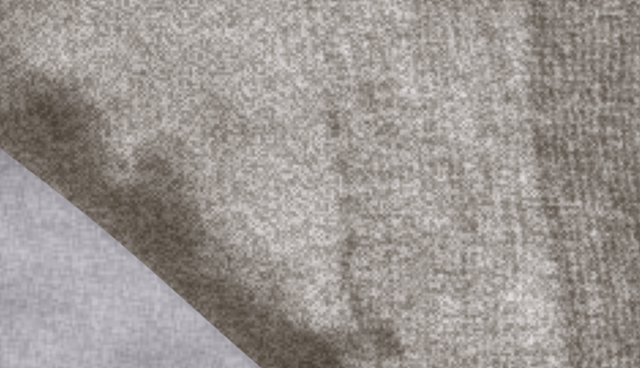
Write a Shadertoy shader that draws this texture.

```glsl
const vec3 PILE_DARK = vec3(0.325, 0.290, 0.250);
const vec3 PILE_LIGHT = vec3(0.785, 0.765, 0.758);
const vec3 BACK_SHADE = vec3(0.46, 0.45, 0.47);
const vec3 BACK_LIGHT = vec3(0.77, 0.76, 0.79);
const float FOLD_HEIGHT = 0.597;
const float FOLD_SLOPE = 0.825;
const float GRAIN_SCALE = 135.0;
const float GRAIN_DEPTH = 0.74;
const float RIB_COUNT = 38.0;
const float RIB_DEPTH = 0.09;

float hash(vec2 p) {
    return fract(sin(dot(p, vec2(127.1, 311.7))) * 43758.5453);
}

float noise(vec2 p) {
    vec2 i = floor(p), f = fract(p);
    f = f * f * (3.0 - 2.0 * f);
    return mix(mix(hash(i), hash(i + vec2(1, 0)), f.x),
               mix(hash(i + vec2(0, 1)), hash(i + vec2(1, 1)), f.x), f.y);
}

float fbm(vec2 p) {
    float sum = 0.0, weight = 0.5;
    for (int i = 0; i < 5; i++) {
        sum += weight * noise(p);
        p = mat2(1.6, 1.2, -1.2, 1.6) * p + 7.3;
        weight *= 0.5;
    }
    return sum;
}

// Soft elliptical spot, 1 at its centre
float spot(vec2 p, vec2 centre, vec2 size) {
    vec2 q = (p - centre) / size;
    return exp(-dot(q, q));
}

// Dark line with separate fades on its left and right
float crease(float x, float leftWidth, float rightWidth) {
    float w = x < 0.0 ? leftWidth : rightWidth;
    return exp(-x * x / (w * w));
}

float pileTone(vec2 p, float aboveFold) {
    float creaseX = p.x - 0.94 + 0.114 * p.y * p.y * p.y;
    float bandX = p.x - mix(1.54, 1.44, smoothstep(0.0, 0.7, p.y));
    float ribbed = smoothstep(-0.05, 0.08, creaseX);
    float band = smoothstep(-0.03, 0.04, bandX + 0.04 * (fbm(p * 9.0) - 0.5));
    float cloud = fbm(p * 7.0) - 0.48;

    // Broad sheen
    float tone = 0.75 + 0.26 * cloud;
    tone += 0.13 * spot(p, vec2(0.78, 0.48), vec2(0.13, 0.20));
    tone += 0.08 * spot(p, vec2(0.60, 0.90), vec2(0.25, 0.12));
    tone -= 0.17 * spot(p, vec2(0.65, 0.66), vec2(0.14, 0.05));
    tone -= 0.10 * spot(p, vec2(0.41, 0.83), vec2(0.09, 0.14));
    tone -= 0.22 * spot(p, vec2(0.00, 0.97), vec2(0.15, 0.10));
    tone += 0.07 * spot(p, vec2(1.43, 0.30), vec2(0.07, 0.30));
    tone -= 0.10 * spot(p, vec2(1.25, 1.00), vec2(0.35, 0.22));
    tone -= 0.22 * band;
    tone -= 0.10 * spot(p, vec2(1.74, 0.35), vec2(0.12, 0.40));

    // Shaded roll beside the fold
    float ragged = aboveFold + 0.26 * cloud + 0.025 * sin(p.x * 19.0 + 1.5);
    float roll = 1.0 - smoothstep(0.15, 0.38, ragged);
    roll *= 1.0 - 0.85 * smoothstep(-0.04, 0.05, creaseX);
    tone = mix(tone, 0.14 + 0.25 * cloud, roll);
    tone += 0.10 * (1.0 - smoothstep(0.0, 0.07, aboveFold));

    // Creases and brushed streaks
    float broken = smoothstep(0.15, 0.75, noise(vec2(creaseX * 45.0, p.y * 18.0)));
    float lower = 1.0 - smoothstep(0.60, 0.85, p.y);
    tone -= (0.12 + 0.22 * lower) * broken * crease(creaseX, 0.012, 0.045);
    tone -= 0.30 * spot(p, vec2(1.00, 0.06), vec2(0.12, 0.15)) * ribbed * (0.5 + 0.5 * broken);
    tone -= 0.16 * crease(creaseX - 0.10, 0.03, 0.05) * broken * (1.0 - smoothstep(0.3, 0.6, p.y));
    tone -= 0.16 * broken * crease(bandX + 0.11, 0.03, 0.03) * smoothstep(0.2, 0.4, p.y);
    tone -= 0.10 * crease(bandX - 0.02, 0.015, 0.03);
    float streak = noise(vec2(creaseX * 40.0, p.y * 6.0)) - 0.5;
    float weft = noise(vec2(p.x * 18.0, p.y * 85.0)) - 0.5;
    tone += ribbed * (0.18 * streak + 0.18 * weft) + 0.08 * weft;

    // Fine ribs, each family faded in on its own side
    float wobble = 0.6 * noise(p * 28.0);
    float plainRib = sin(6.2832 * (RIB_COUNT * creaseX + wobble));
    float bandRib = sin(6.2832 * (RIB_COUNT * bandX + wobble));
    return tone + RIB_DEPTH * ribbed * mix(0.5 * plainRib, bandRib, band);
}

vec3 backColor(vec2 p, float aboveFold) {
    float cloud = fbm(p * 5.0 + 20.0) - 0.48;
    float tone = 0.76 + 0.32 * cloud;
    tone -= 0.24 * spot(p, vec2(0.0, 0.55), vec2(0.14, 0.11));
    tone -= 0.18 * spot(p, vec2(0.05, 0.18), vec2(0.16, 0.08));
    tone -= 0.12 * spot(p, vec2(0.48, 0.02), vec2(0.20, 0.09));
    tone -= 0.10 * smoothstep(-0.04, 0.0, aboveFold);
    tone += 0.26 * (noise(p * vec2(60.0, 120.0)) - 0.5);
    tone += 0.26 * (noise(p * vec2(130.0, 50.0)) - 0.5);
    return mix(BACK_SHADE, BACK_LIGHT, tone);
}

void mainImage(out vec4 fragColor, in vec2 fragCoord) {
    vec2 p = fragCoord / iResolution.y;
    float foldY = FOLD_HEIGHT - FOLD_SLOPE * p.x + 0.012 * sin(p.x * 6.0);
    float aboveFold = p.y - foldY;

    // Tufted pile, with quieter grain in the shade
    float grain = 0.65 * noise(p * GRAIN_SCALE) + 0.35 * noise(p * GRAIN_SCALE * 0.5 + 9.0) - 0.5;
    float tone = pileTone(p, aboveFold);
    tone += GRAIN_DEPTH * grain * mix(0.6, 1.0, smoothstep(0.1, 0.6, tone));
    vec3 pile = mix(PILE_DARK, PILE_LIGHT, clamp(tone, -0.25, 1.2));

    // Fold over the reverse side
    float soft = 1.5 / iResolution.y;
    float front = smoothstep(-soft, soft, aboveFold);
    fragColor = vec4(mix(backColor(p, aboveFold), pile, front), 1.0);
}
```
